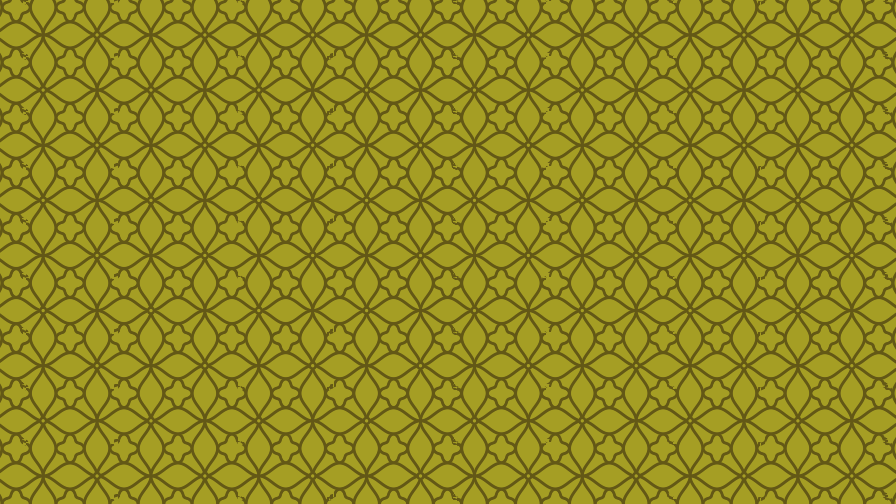
A WebGL 1 fragment shader for this pattern:

```glsl
precision highp float;
// Olive trellis of ogee ovals and four-lobed stars, dotted at every other node, nicked in alternate columns.

uniform vec2 u_resolution;

const float PI = 3.14159265;

// Lattice, in units of the canvas height
const vec2 CELL_SIZE = vec2(0.10697, 0.10938);
const vec2 FIRST_NODE = vec2(0.0856, 0.0556);

// Shapes, in units of one cell
const float LINE_HALF = 0.027;
const float OVAL_HALF = 0.235;
const float OVAL_TAPER = 2.0;
const float STAR_RADIUS = 0.212;
const float STAR_DEPTH = 0.046;
const float PLAIN_KNOT_RADIUS = 0.045;
const float DOTTED_KNOT_RADIUS = 0.078;
const float DOT_RADIUS = 0.030;

// Wear
const float NICK_CHANCE = 0.9;
const float NICK_SHIFT = 0.09;
const float NICK_GRAIN = 17.0;

const vec3 FIELD_COLOR = vec3(0.647, 0.620, 0.140);
const vec3 LINE_COLOR = vec3(0.388, 0.345, 0.088);

float hash(vec2 p) {
  vec3 q = fract(vec3(p.xyx) * 0.1031);
  q += dot(q, q.yzx + 33.33);
  return fract((q.x + q.y) * q.z);
}

// Distance to the side of a tapered oval lying along a cell edge
float ovalSide(float along, float across) {
  float c = max(cos(PI * along), 0.0);
  float halfWidth = OVAL_HALF * pow(c, OVAL_TAPER);
  float slope = OVAL_HALF * OVAL_TAPER * PI * pow(c, OVAL_TAPER - 1.0) * sin(PI * along);
  return abs(across - halfWidth) / sqrt(1.0 + slope * slope);
}

// Distance to the outline of the star with four rounded lobes
float starOutline(vec2 p) {
  float angle = atan(p.y, p.x + 1e-5);
  float radius = STAR_RADIUS + STAR_DEPTH * cos(4.0 * angle);
  float slope = 4.0 * STAR_DEPTH * sin(4.0 * angle) / radius;
  return abs(length(p) - radius) / sqrt(1.0 + slope * slope);
}

// Stepped shift at one upper corner of the star, on alternate columns
vec2 nickOffset(vec2 p, vec2 id) {
  float worn = mod(id.x, 2.0) * step(hash(id + 17.0), NICK_CHANCE);
  float side = mod(id.x, 4.0) < 2.0 ? -1.0 : 1.0;
  vec2 spot = vec2(side * 0.16, 0.13);
  float mask = worn * (1.0 - smoothstep(0.04, 0.10, distance(p, spot)));
  vec2 grain = floor(p * NICK_GRAIN) + id.x * 31.0 + 500.0;
  return mask * NICK_SHIFT * (vec2(hash(grain), hash(grain + 91.0)) - 0.5);
}

void main() {
  vec2 lattice = (gl_FragCoord.xy / u_resolution.y - FIRST_NODE) / CELL_SIZE;
  vec2 id = floor(lattice) + 8.0;
  vec2 p = fract(lattice) - 0.5;

  // Nearest line of the four ovals and the central star
  vec2 fromEdge = 0.5 - abs(p);
  float d = min(ovalSide(p.x, fromEdge.y), ovalSide(p.y, fromEdge.x));
  d = min(d, starOutline(p + nickOffset(p, id))) - LINE_HALF;

  // Knots where the ovals meet, with a light dot on a checkerboard of nodes
  vec2 node = floor(lattice + 0.5);
  float dotted = mod(node.x + node.y, 2.0);
  float fromNode = length(fromEdge);
  d = min(d, fromNode - mix(PLAIN_KNOT_RADIUS, DOTTED_KNOT_RADIUS, dotted));
  d = max(d, DOT_RADIUS * (2.0 * dotted - 1.0) - fromNode);

  float soft = 0.6 / (u_resolution.y * CELL_SIZE.y);
  float line = 1.0 - smoothstep(-soft, soft, d);
  gl_FragColor = vec4(mix(FIELD_COLOR, LINE_COLOR, line), 1.0);
}
```
